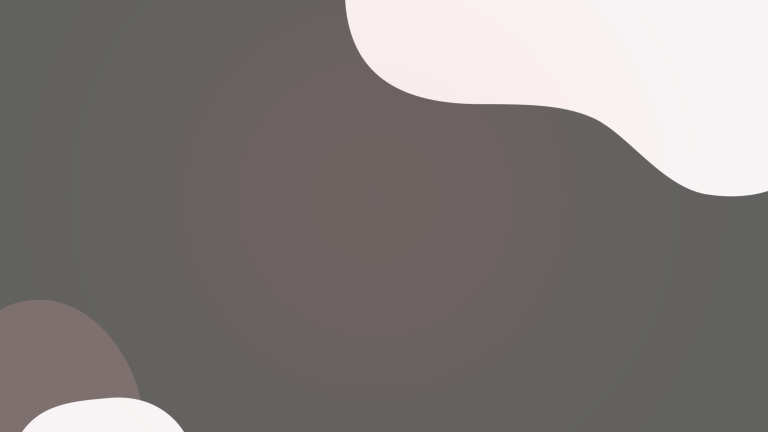
Give the GLSL for this background, as a Shadertoy shader.

```glsl
const vec3 GREY       = vec3(0.382, 0.382, 0.378);
const vec3 WARM_GREY  = vec3(0.432, 0.386, 0.380);
const vec3 MAUVE      = vec3(0.492, 0.438, 0.434);
const vec3 PALE       = vec3(0.973, 0.958, 0.961);
const vec3 PALE_PINK  = vec3(0.978, 0.925, 0.925);
const vec2 GLOW_CENTRE = vec2(0.868, 0.540);
const float GLOW_RADIUS = 0.86;
const float RING_FREQUENCY = 27.0;
const float RING_STRENGTH = 0.003;
const int SOLVER_STEPS = 16;

// Cubic Bezier point
vec2 bezier(vec2 a, vec2 b, vec2 c, vec2 d, float t) {
    float s = 1.0 - t;
    return s * s * (s * a + 3.0 * t * b) + t * t * (3.0 * s * c + t * d);
}

// Signed distance above a curve that runs left to right;
// past its ends the curve continues along its tangent
float aboveCurve(vec2 p, vec2 a, vec2 b, vec2 c, vec2 d) {
    float lo = 0.0, hi = 1.0;
    for (int i = 0; i < SOLVER_STEPS; i++) {
        float mid = 0.5 * (lo + hi);
        if (bezier(a, b, c, d, mid).x < p.x) lo = mid;
        else hi = mid;
    }
    float t = 0.5 * (lo + hi), s = 1.0 - t;
    vec2 tangent = normalize(s * s * (b - a) + 2.0 * s * t * (c - b) + t * t * (d - c));
    vec2 offset = p - bezier(a, b, c, d, t);
    return tangent.x * offset.y - tangent.y * offset.x;
}

// Wavy sheet hanging from the top right
float upperSheet(vec2 p) {
    const vec2 start = vec2(0.799, 1.0), shelf = vec2(1.111, 0.759);
    const vec2 slope = vec2(1.377, 0.725), dip = vec2(1.644, 0.549);
    if (p.x < shelf.x)
        return aboveCurve(p, start, vec2(0.808, 0.856), vec2(0.889, 0.759), shelf);
    if (p.x < slope.x)
        return aboveCurve(p, shelf, vec2(1.227, 0.759), vec2(1.308, 0.757), slope);
    if (p.x < dip.x)
        return aboveCurve(p, slope, vec2(1.458, 0.685), vec2(1.539, 0.560), dip);
    return aboveCurve(p, dip, vec2(1.694, 0.542), vec2(1.741, 0.546), vec2(1.778, 0.558));
}

// Rounded hill on the left edge
float mauveHill(vec2 p) {
    const vec2 crest = vec2(0.093, 0.306);
    if (p.x < crest.x)
        return -aboveCurve(p, vec2(0.0, 0.282), vec2(0.028, 0.299), vec2(0.060, 0.307), crest);
    return -aboveCurve(p, crest, vec2(0.208, 0.306), vec2(0.301, 0.190), vec2(0.326, 0.074));
}

// Low mound on the bottom edge
float paleMound(vec2 p) {
    const vec2 crest = vec2(0.255, 0.079);
    if (p.x < crest.x)
        return -aboveCurve(p, vec2(0.051, 0.0), vec2(0.097, 0.067), vec2(0.176, 0.072), crest);
    return -aboveCurve(p, crest, vec2(0.343, 0.086), vec2(0.398, 0.044), vec2(0.426, 0.0));
}

void mainImage(out vec4 fragColor, in vec2 fragCoord) {
    vec2 p = fragCoord / iResolution.y;
    p.x *= 16.0 * iResolution.y / (9.0 * iResolution.x);
    float soft = 0.75 / iResolution.y;

    // Warm central glow with faint concentric rings
    float radius = distance(p, GLOW_CENTRE);
    float glow = 1.0 - smoothstep(0.0, GLOW_RADIUS, radius);
    vec3 color = mix(GREY, WARM_GREY, glow);
    color.r -= RING_STRENGTH * glow * cos(RING_FREQUENCY * radius);

    // Flat shapes, back to front
    vec3 pale = mix(PALE_PINK, PALE, smoothstep(0.2, GLOW_RADIUS, radius));
    color = mix(color, MAUVE, smoothstep(-soft, soft, mauveHill(p)));
    color = mix(color, pale, smoothstep(-soft, soft, paleMound(p)));
    color = mix(color, pale, smoothstep(-soft, soft, upperSheet(p)));

    fragColor = vec4(color, 1.0);
}
```
